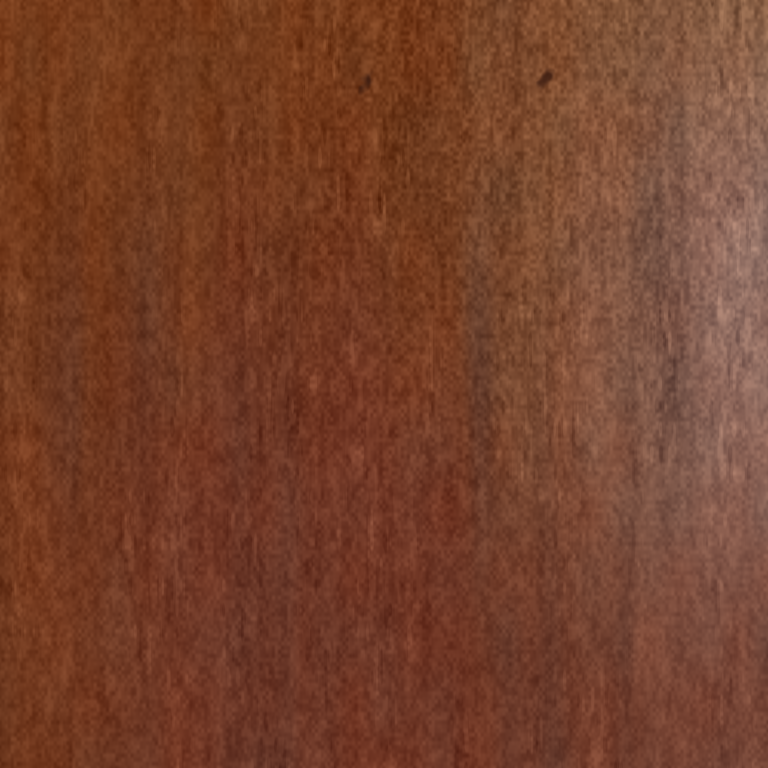
This texture is drawn by a Shadertoy shader. Its source:

```glsl
// Polished reddish-brown wood with vertical grain and a soft sheen on the right.
#define ORANGE_BROWN vec3(0.458, 0.232, 0.105)
#define RED_BROWN    vec3(0.435, 0.215, 0.148)
#define DARK_STREAK  vec3(0.335, 0.205, 0.170)
#define TAN_SHEEN    vec3(0.540, 0.370, 0.255)
#define MAUVE_SHEEN  vec3(0.565, 0.425, 0.380)
#define STREAK_DEPTH 0.75
#define LINE_DEPTH   0.050
#define FLECK_DEPTH  0.085
#define PORE_DEPTH   0.105
#define KNOT_SIZE    0.008

float hash(vec2 p) {
    return fract(sin(dot(p, vec2(127.1, 311.7))) * 43758.5453);
}

float noise(vec2 p) {
    vec2 cell = floor(p);
    vec2 f = fract(p);
    f = f * f * (3.0 - 2.0 * f);
    float low = mix(hash(cell), hash(cell + vec2(1.0, 0.0)), f.x);
    float high = mix(hash(cell + vec2(0.0, 1.0)), hash(cell + vec2(1.0, 1.0)), f.x);
    return mix(low, high, f.y);
}

// Broad lighting and tint of the board
vec3 boardColor(vec2 uv, float band) {
    float redness = smoothstep(0.95, 0.25, uv.y + 0.35 * (band - 0.5));
    redness *= 0.35 + 0.65 * smoothstep(0.0, 0.3, uv.x);
    vec3 color = mix(ORANGE_BROWN, RED_BROWN, redness);

    float edge = smoothstep(0.585, 0.635, uv.x + 0.02 * (band - 0.5));
    float sheen = edge * 0.40 + 0.60 * smoothstep(0.62, 1.0, uv.x);
    sheen *= mix(0.22, 1.0, smoothstep(0.0, 0.55, uv.y));
    float mauve = smoothstep(0.62, 0.95, uv.x) * smoothstep(1.1, 0.65, uv.y);
    return mix(color, mix(TAN_SHEEN, MAUVE_SHEEN, mauve), sheen);
}

// Small dark knots near the top
float knots(vec2 uv) {
    float mask = 0.0;
    for (int i = 0; i < 2; i++) {
        float k = float(i);
        vec2 d = uv - vec2(0.477 + 0.234 * k, 0.893 + 0.006 * k);
        d.x -= 0.35 * d.y;
        d += 0.009 * (noise(uv * 130.0 + k * 9.0) - 0.5);
        mask = max(mask, smoothstep(1.6, 0.2, length(d * vec2(1.2, 0.75)) / KNOT_SIZE));
    }
    return mask;
}

void mainImage(out vec4 fragColor, in vec2 fragCoord) {
    vec2 uv = fragCoord / iResolution.xy;
    float wander = 0.006 * (noise(uv * vec2(4.0, 3.0)) - 0.5);
    vec2 grain = vec2(uv.x + wander, uv.y);

    // Wide dark bands, stronger toward the bottom
    float band = noise(vec2(grain.x * 13.0 + 3.0, uv.y * 1.3));
    float stripe = noise(vec2(grain.x * 32.0, uv.y * 2.0 + 7.0));
    vec3 color = boardColor(uv, band);
    float streak = smoothstep(0.45, 0.9, 0.65 * band + 0.35 * stripe);
    streak *= mix(1.0, 0.2, smoothstep(0.3, 0.95, uv.y));
    color = mix(color, DARK_STREAK, STREAK_DEPTH * streak);

    // Faint lines, broken flecks and fine pores
    float line = noise(vec2(grain.x * 70.0, uv.y * 6.0)) - 0.5;
    float fleck = noise(vec2(grain.x * 145.0, uv.y * 62.0)) - 0.5;
    float pore = noise(uv * vec2(250.0, 185.0) + 31.0) - 0.5;
    float relief = mix(0.75, 1.2, smoothstep(0.2, 0.75, uv.x) * smoothstep(0.1, 0.8, uv.y));
    float shade = LINE_DEPTH * line + relief * (FLECK_DEPTH * fleck + PORE_DEPTH * pore);

    // Sparse light dashes and dark cuts gathered along some lines
    float dash = noise(vec2(grain.x * 165.0 + 17.0, uv.y * 34.0));
    float gather = smoothstep(0.35, 0.75, noise(vec2(grain.x * 30.0 + 5.0, uv.y * 4.0)));
    shade += relief * gather * 0.065 * smoothstep(0.68, 0.9, dash);
    shade -= relief * gather * 0.055 * smoothstep(0.30, 0.1, dash);
    color += shade * vec3(1.0, 0.85, 0.70);

    // Faint warm and cool patches in the lacquer
    float patchTone = noise(uv * vec2(26.0, 12.0) + 50.0) - 0.5;
    color += patchTone * vec3(0.025, -0.008, -0.018);

    color = mix(color, vec3(0.22, 0.10, 0.06), 0.8 * knots(uv));
    fragColor = vec4(clamp(color, 0.0, 1.0), 1.0);
}
```
